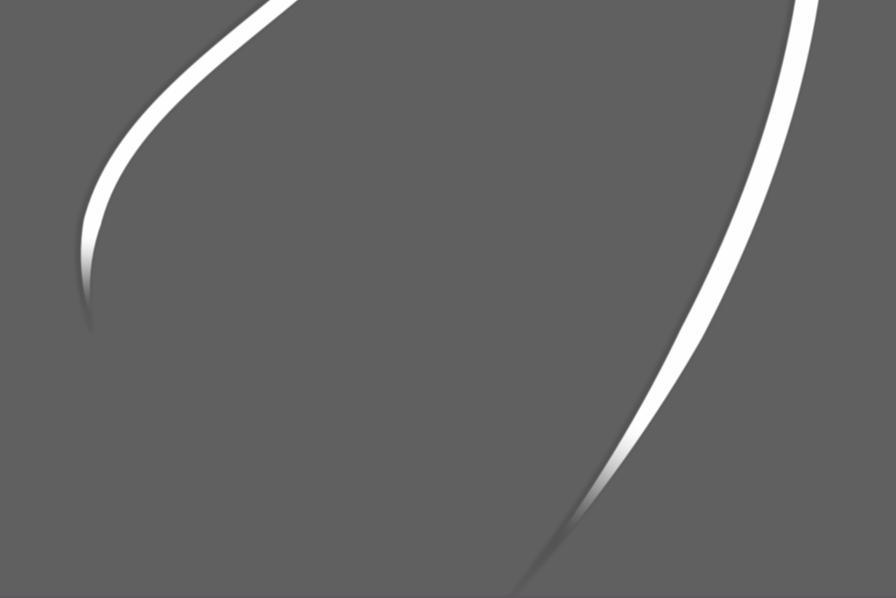
Write a Shadertoy shader that draws this background.

```glsl
// Two tapering white brush strokes with soft shadows on a flat grey ground.

const vec3 GROUND = vec3(0.378);
const vec3 INK = vec3(0.996);
const vec3 SHADE = vec3(0.30);
const vec3 BASE_LINE = vec3(0.36, 0.335, 0.36);
const float ASPECT = 1.5;
const float BASE_HEIGHT = 0.004;
const float EDGE = 0.0024;            // softness of the stroke edge
const float SHADE_BLUR = 0.009;
const float SHADE_STRENGTH = 0.62;
const vec2 SHADE_OFFSET = vec2(-0.004, 0.001);
const int SEGMENTS = 40;
const float T_START = -0.08;          // begins above the canvas

struct Stroke {
    vec2 a, b, c, d;                  // Bezier control points
    float halfWidth;
    float taperStart;
    vec2 fade;                        // ink fades out between these parameters
};

const Stroke LEFT = Stroke(
    vec2(0.475, 1.0), vec2(0.285, 0.844), vec2(0.094, 0.707), vec2(0.156, 0.449),
    0.0148, 0.74, vec2(0.77, 0.97));
const Stroke RIGHT = Stroke(
    vec2(1.351, 1.0), vec2(1.297, 0.668), vec2(1.123, 0.316), vec2(0.859, 0.0),
    0.0192, 0.55, vec2(0.70, 0.90));

vec2 bezier(Stroke s, float t) {
    float u = 1.0 - t;
    return u * u * u * s.a + 3.0 * u * u * t * s.b
         + 3.0 * u * t * t * s.c + t * t * t * s.d;
}

// Signed distance to the tapered outline, and the nearest curve parameter
vec2 strokeDistance(vec2 p, Stroke s) {
    float stepT = (1.0 - T_START) / float(SEGMENTS);
    float nearest = 1e3, nearestT = 0.0;
    vec2 from = bezier(s, T_START);
    for (int i = 0; i < SEGMENTS; i++) {
        float t = T_START + stepT * float(i);
        vec2 to = bezier(s, t + stepT);
        vec2 along = to - from;
        float h = clamp(dot(p - from, along) / dot(along, along), 0.0, 1.0);
        float dist = length(p - from - along * h);
        if (dist < nearest) {
            nearest = dist;
            nearestT = t + stepT * h;
        }
        from = to;
    }
    float taper = clamp((1.0 - nearestT) / (1.0 - s.taperStart), 0.0, 1.0);
    return vec2(nearest - s.halfWidth * taper, nearestT);
}

vec3 paintStroke(vec3 color, vec2 p, Stroke s, float edge) {
    // Blurred shadow, shifted to the upper left
    vec2 shade = strokeDistance(p - SHADE_OFFSET, s);
    float blur = max(shade.x, 0.0) / SHADE_BLUR;
    float tail = 1.0 - 0.5 * smoothstep(0.9, 1.0, shade.y);
    color = mix(color, SHADE, SHADE_STRENGTH * tail * exp(-2.0 * blur * blur));

    // Ink that thins out toward the tip
    vec2 ink = strokeDistance(p, s);
    float cover = 1.0 - smoothstep(-edge, edge, ink.x);
    return mix(color, INK, cover * (1.0 - smoothstep(s.fade.x, s.fade.y, ink.y)));
}

void mainImage(out vec4 fragColor, in vec2 fragCoord) {
    vec2 p = fragCoord / iResolution.xy * vec2(ASPECT, 1.0);
    float pixel = 1.0 / iResolution.y;
    float edge = max(EDGE, 0.7 * pixel);

    vec3 color = paintStroke(GROUND, p, LEFT, edge);
    color = paintStroke(color, p, RIGHT, edge);

    // Thin tinted line along the bottom
    float base = 1.0 - smoothstep(BASE_HEIGHT - pixel, BASE_HEIGHT + pixel, p.y);
    color = mix(color, BASE_LINE, 0.7 * base);
    fragColor = vec4(color, 1.0);
}
```
